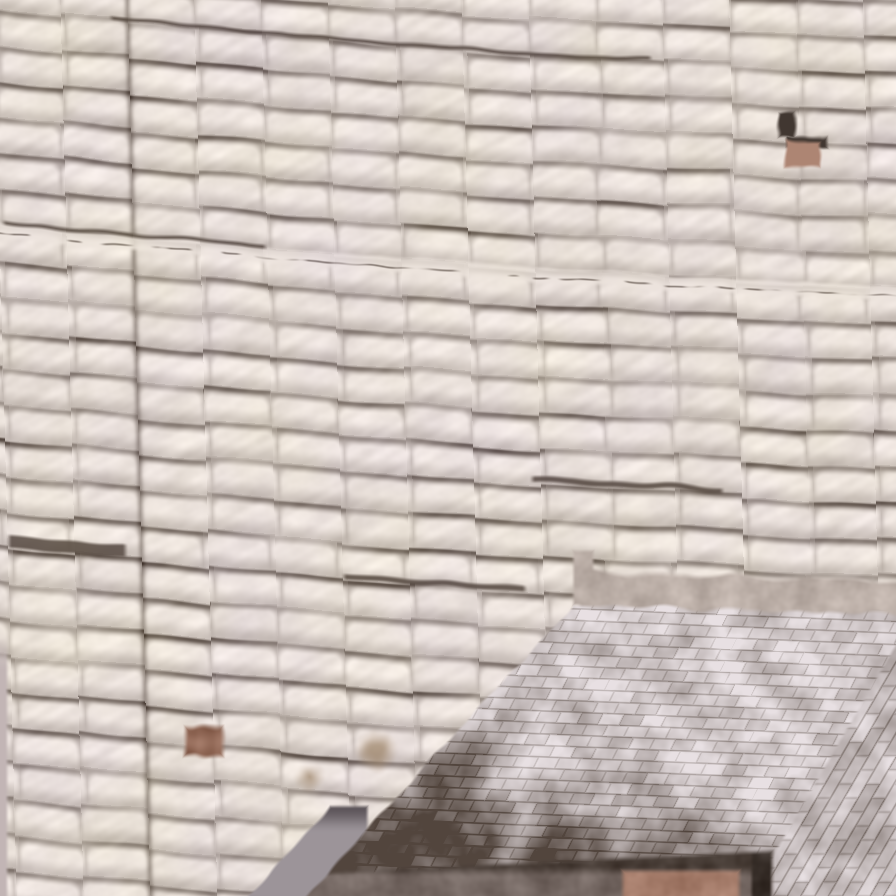
A Shadertoy shader for this texture:

```glsl
const vec3 SHADOW = vec3(0.32, 0.27, 0.24);
const vec3 PLASTER = vec3(0.94, 0.905, 0.88);
const vec3 RUST = vec3(0.56, 0.40, 0.33);

float hash(vec2 p) {
    vec3 q = fract(p.xyx * vec3(0.1031, 0.103, 0.0973));
    q += dot(q, q.yzx + 33.33);
    return fract((q.x + q.y) * q.z);
}

float cornerSlope(vec2 cell, vec2 offset) {
    float a = 6.2832 * hash(cell + 71.0);
    return dot(vec2(cos(a), sin(a)), offset);
}

// Gradient noise
float noise(vec2 p) {
    vec2 i = floor(p), f = fract(p), u = f * f * (3.0 - 2.0 * f), e = vec2(1, 0);
    return mix(mix(cornerSlope(i, f), cornerSlope(i + e, f - e), u.x),
               mix(cornerSlope(i + e.yx, f - e.yx), cornerSlope(i + 1.0, f - 1.0), u.x), u.y);
}

float fbm(vec2 p) {
    return noise(p) + 0.5 * noise(p * 2.1 + 9.0) + 0.25 * noise(p * 4.3 + 21.0);
}

float fill(float d, float blur) {
    return smoothstep(blur, -blur, d);
}

float box(vec2 p, vec2 halfSize) {
    vec2 d = abs(p) - halfSize;
    return max(d.x, d.y);
}

vec3 roof(vec2 p, float aa) {
    // Sagging courses, 25 down and 13.4 across
    float course = p.y - 0.1 * p.x + 0.03 * p.x * p.x + 0.003 * noise(p * vec2(14, 9));
    float seam = p.x - 0.142 - 0.026 * p.y;
    vec2 g = vec2(seam * 13.4, (course - 0.01) * 25.0);
    g.y += 0.2 * (hash(vec2(floor(g.x), 3)) - 0.5);
    g.x += 0.2 * (hash(vec2(floor(g.y), 8)) - 0.5) * smoothstep(0.1, 0.9, abs(g.x));
    vec2 id = floor(g), f = fract(g);
    float vary = hash(id);

    // Tile with rounded upper corners
    vec2 q = vec2((f.x - 0.5) * 1.87, min(f.y - 0.6 - 0.1 * (vary - 0.5), 0.0));
    float d = length(max(abs(q) - vec2(0.63, 0.14), 0.0)) - 0.26;
    float tone = 0.98 + 0.05 * (vary - 0.5) - 0.22 * smoothstep(0.55, 1.0, f.y);
    tone = mix(tone, 0.69, smoothstep(-0.1, 0.14, d));
    tone += 0.05 * fbm(p * 38.0) + 0.09 * noise(vec2(p.x + p.y, (p.y + 0.5 * p.x) * 3.0) * 28.0);

    // Shadow beneath each course, uneven in depth
    float depth = clamp(0.24 + 0.3 * (vary - 0.4) + 0.55 * noise(vec2(p.x * 7.0, id.y * 3.7)), 0.04, 0.7);
    tone -= depth * smoothstep(0.0, 0.07, f.y) * exp(-pow((f.y - 0.08) / 0.1, 2.0));
    tone -= 0.25 * exp(-pow(seam / 0.004, 2.0));

    // Mortar ridge with a broken crack
    float ridge = course - 0.257 + 0.002 * noise(p * 40.0);
    tone = mix(tone, 0.98, 0.8 * fill(abs(ridge) - 0.008, 0.003));
    tone -= 0.6 * fill(abs(ridge - 0.003) - 0.001, aa) * smoothstep(-0.2, 0.2, noise(p * vec2(45, 5)));

    // Long open joints: course, start, end, half width
    vec4 joints[5] = vec4[5](vec4(0.603, 0.006, 0.144, 0.007), vec4(0.486, 0.59, 0.81, 0.003),
        vec4(0.609, 0.38, 0.59, 0.003), vec4(0.01, 0.12, 0.73, 0.002), vec4(0.248, 0.0, 0.3, 0.002));
    for (int i = 0; i < 5; i++) {
        vec4 j = joints[i];
        float gap = abs(course - j.x + 0.004 * noise(p * 22.0)) - j.w;
        float ends = smoothstep(j.y, j.y + 0.008, p.x) * smoothstep(j.z, j.z - 0.008, p.x);
        tone = mix(tone, 0.02, 0.85 * ends * fill(gap, 0.0015 + aa));
    }
    vec3 col = mix(SHADOW, PLASTER, tone);
    col += vec3(-0.01, -0.015, 0.015) * fbm(p * 9.0);

    // Broken tiles and stains
    vec2 w = p + 0.004 * vec2(noise(p * 60.0), noise(p * 60.0 + 40.0));
    col = mix(col, SHADOW * 0.8, fill(min(box(w - vec2(0.878, 0.14), vec2(0.009, 0.014)),
                                         box(w - vec2(0.9, 0.159), vec2(0.023, 0.006))), 0.003));
    col = mix(col, RUST + 0.12, fill(box(w - vec2(0.896, 0.172), vec2(0.019, 0.014)), 0.003));
    col = mix(col, RUST + 0.2 * noise(p * 50.0), fill(box(w - vec2(0.228, 0.828), vec2(0.021, 0.016)), 0.004));
    float stain = min(length(w - vec2(0.42, 0.838)), length(w - vec2(0.345, 0.868)) + 0.008);
    col = mix(col, vec3(0.6, 0.5, 0.39), 0.7 * smoothstep(0.027, 0.004, stain));
    return mix(col, vec3(0.76, 0.71, 0.71), fill(p.x - 0.008, 0.003) * smoothstep(0.7, 0.75, p.y));
}

// Whitewashed masonry, worn away where wear is high
vec3 bricks(vec2 g, vec2 p, float wear) {
    g.x += 0.5 * mod(floor(g.y), 2.0);
    vec2 f = abs(fract(g) - 0.5);
    float joint = max(smoothstep(0.36, 0.5, f.y), 0.6 * smoothstep(0.42, 0.5, f.x));
    float tone = 0.86 + 0.22 * (hash(floor(g)) - 0.5) + 0.3 * fbm(p * 24.0);
    tone -= 0.3 * joint + 0.75 * wear;
    return mix(SHADOW, vec3(0.91, 0.88, 0.89), clamp(tone, 0.0, 1.0));
}

void mainImage(out vec4 fragColor, in vec2 fragCoord) {
    vec2 p = fragCoord / iResolution.xy;
    p.y = 1.0 - p.y;
    float aa = 1.0 / iResolution.y;
    vec3 col = roof(p, aa);

    // Flashing around the chimney
    float left = 0.64 - 0.917 * (p.y - 0.675) - p.x + 0.006 * noise(p * 30.0);
    float top = 0.675 + 0.03 * (p.x - 0.64) - p.y + 0.008 * noise(p * 25.0);
    vec3 lead = vec3(0.73, 0.68, 0.65) + 0.1 * fbm(p * 35.0);
    col = mix(col, lead, fill(max(top - 0.037, 0.647 - p.x), 0.004));
    col = mix(col, lead, fill(box(p - vec2(0.651, 0.645), vec2(0.011, 0.03)), 0.003));
    float wedge = max(max(left - 0.065, 0.9 - p.y), p.x - 0.41);
    col = mix(col, vec3(0.61, 0.58, 0.6) - 0.25 * smoothstep(0.93, 0.9, p.y), fill(wedge, 0.003));

    // Front and side faces
    float corner = p.x - 1.0 + 0.583 * (p.y - 0.72);
    float soot = smoothstep(0.02, 0.24, p.y - 0.76 - 0.42 * (p.x - 0.55) + 0.13 * fbm(p * vec2(13, 9)));
    vec3 front = bricks(vec2(p.x + 0.5 * p.y, p.y - 0.04 * p.x) * vec2(42, 78), p, soot);
    vec3 side = bricks(vec2(p.y * 32.0, (p.x + 0.583 * p.y) * 65.0), p, 0.12);
    vec3 chimney = mix(side, front, fill(corner, 0.003));

    // Dark opening at the base
    vec3 base = mix(SHADOW * 0.85, vec3(0.46, 0.41, 0.39), smoothstep(0.965, 0.98, p.y));
    base = mix(base, RUST + 0.1, fill(box(p - vec2(0.76, 0.99), vec2(0.065, 0.018)), 0.004));
    base = mix(base, SHADOW * 0.7, fill(abs(p.x - 0.85) - 0.011, 0.003)) + 0.12 * fbm(p * 28.0);
    chimney = mix(chimney, base, fill(max(0.975 - 0.05 * (p.x - 0.36) - p.y, p.x - 0.862), 0.004));
    col = mix(col, chimney, fill(max(left, top), 0.003));

    fragColor = vec4(clamp(col, 0.0, 1.0), 1.0);
}
```
